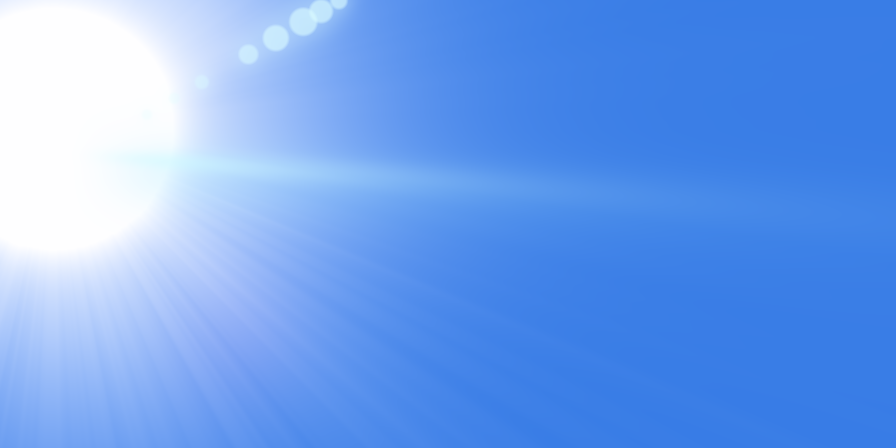
Give the GLSL for this background, as a Shadertoy shader.

```glsl
// Blue sky with a white sun glow at the left, fanned rays and a chain of light discs.

float hash(float n) {
    return fract(sin(n * 127.1) * 43758.55);
}

float noise(float x) {
    float cell = floor(x), f = fract(x);
    return mix(hash(cell), hash(cell + 1.0), f * f * (3.0 - 2.0 * f));
}

// Fine and broad streaks that depend on the angle only, about -1 to 1
float streaks(float angle) {
    float s = 0.5 * noise(angle * 9.0 + 40.0)
            + 0.3 * noise(angle * 27.0 + 90.0)
            + 0.2 * noise(angle * 65.0 + 300.0);
    return 2.0 * s - 1.0;
}

void mainImage(out vec4 fragColor, in vec2 fragCoord) {
    // x runs from 0 to 2 and y from 0 to 1
    vec2 p = fragCoord / iResolution.xy * vec2(2.0, 1.0);
    vec2 fromSun = p - vec2(0.12, 0.71);
    float dist = length(fromSun);
    float angle = atan(fromSun.y, fromSun.x);

    // Round glow with a solid core
    float glow = 0.96 * exp(-pow(dist / 0.62, 2.0)) + 0.06 * exp(-dist * 1.3);
    glow += 0.42 * exp(-pow(dist / 0.27, 4.0));

    // Brighter sector above the line of discs
    vec2 chainStart = vec2(0.333, 0.747);
    vec2 chainDir = normalize(vec2(160.0, 95.0));
    float side = dot(p - chainStart, vec2(-chainDir.y, chainDir.x));
    glow += 0.14 * (smoothstep(-0.06, 0.05, side) - 0.4)
          * smoothstep(0.2, 0.45, dist) * exp(-dist * dist * 2.0)
          * smoothstep(-0.1, 0.1, fromSun.y);

    // Fanned rays, strongest towards the bottom
    float low = smoothstep(0.1, -0.8, fromSun.y / max(dist, 0.001));
    glow += streaks(angle) * (0.025 + 0.07 * low)
          * smoothstep(0.18, 0.5, dist) * exp(-dist * 0.7);

    // Sky from deep blue to white
    float light = clamp(glow, 0.0, 1.0);
    vec3 color = mix(vec3(0.22, 0.487, 0.90), vec3(0.995), light);
    color.b = 1.0 - 0.10 * (1.0 - light) * (1.0 - light);

    // Long cyan beam, narrow at the sun and wider to the right
    float along = max(p.x - 0.3, 0.0);
    float offAxis = p.y - (0.642 - 0.072 * (p.x - 0.34));
    float start = smoothstep(0.15, 0.45, p.x);
    float beam = 0.62 * exp(-pow(offAxis / (0.018 + 0.03 * along), 2.0))
               * exp(-along * 1.9);
    float halo = 0.30 * exp(-pow((offAxis + 0.03) / (0.075 + 0.025 * along), 2.0))
               * exp(-along * 1.25);
    color = mix(color, vec3(0.60, 0.90, 1.0), halo * start);
    color = mix(color, vec3(0.80, 0.98, 1.0), beam * start);

    // Faint violet tint below the glow
    float violet = exp(-pow(length(p - vec2(0.53, 0.25)) / 0.17, 2.0));
    color += vec3(0.025, -0.012, 0.0) * violet;

    // Chain of light discs, bunched and larger near the top
    for (int i = 0; i < 8; i++) {
        float n = float(i);
        float bunch = 0.043 * smoothstep(2.0, 3.0, n) * (1.0 - smoothstep(5.0, 7.0, n));
        float x = 0.328 + 0.0612 * n + bunch;
        vec2 center = vec2(x, chainStart.y + (x - chainStart.x) * 0.594);
        float radius = 0.014 + 0.020 * exp(-(n - 4.8) * (n - 4.8) / 5.0);
        float r = length(p - center);
        float disc = 1.0 - smoothstep(radius - 0.008, radius + 0.004, r);
        float bloom = exp(-pow(r / (radius * 1.6), 2.0));
        float strength = mix(0.25, 0.68, smoothstep(0.0, 4.0, n));
        color = mix(color, vec3(0.86, 0.99, 1.0), strength * max(disc, 0.35 * bloom));
    }

    fragColor = vec4(clamp(color, 0.0, 1.0), 1.0);
}
```
